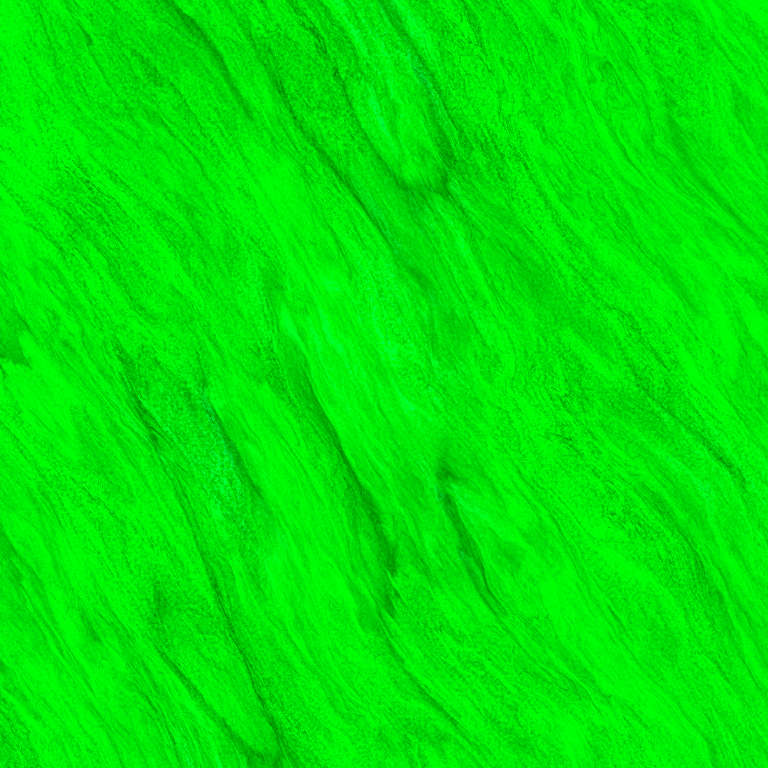
Reproduce this texture procedurally as a Shadertoy shader.

```glsl
// Green streaked stone: slanted, folded strata with dark creases and cracks.
// Stretched gradient noise is warped by itself and by layered sines, sliced into
// ragged strata, lit as a relief, then cut by creases and cellular cracks.

const vec2  ALONG         = vec2(0.53, -0.848);  // direction of the streaks
const vec2  ACROSS        = vec2(0.848, 0.53);
const vec2  FOLD_SCALE    = vec2(11.5, 3.1);     // folds per canvas, across and along
const vec2  CREASE_SCALE  = vec2(6.5, 1.2);
const vec2  FIBRE_SCALE   = vec2(6.0, 3.0);      // fibres per fold
const float WARP          = 1.15;
const float STRATA        = 13.0;                // strata per unit of height
const float RELIEF_STEP   = 0.0022;
const float CRACK_WIDTH   = 0.06;
const float GRAIN_SCALE   = 230.0;
const float BASE_TONE     = 0.935;
const float HEADROOM      = 0.10;                // softens the brightest tones
const float FOLD_GAIN     = 0.24;
const float RELIEF_GAIN   = 1.15;
const float FIBRE_GAIN    = 0.40;
const float GRAIN_GAIN    = 0.20;
const float STRATA_DEPTH  = 0.15;
const float CREASE_DEPTH  = 0.23;
const float CRACK_DEPTH   = 0.15;
const float TEAL_AMOUNT   = 0.22;
const mat2  OCTAVE_TURN   = mat2(0.8, 0.6, -0.6, 0.8);

vec2 hash2(vec2 cell) {
    vec3 h = fract(cell.xyx * vec3(0.1031, 0.1030, 0.0973));
    h += dot(h, h.yzx + 33.33);
    return fract((h.xx + h.yz) * h.zy);
}

float gradientNoise(vec2 p) {
    vec2 cell = floor(p), f = fract(p);
    vec2 u = f * f * f * (f * (f * 6.0 - 15.0) + 10.0);
    vec2 e = vec2(1.0, 0.0);
    float a = dot(hash2(cell) * 2.0 - 1.0, f);
    float b = dot(hash2(cell + e) * 2.0 - 1.0, f - e);
    float c = dot(hash2(cell + e.yx) * 2.0 - 1.0, f - e.yx);
    float d = dot(hash2(cell + 1.0) * 2.0 - 1.0, f - 1.0);
    return mix(mix(a, b, u.x), mix(c, d, u.x), u.y);
}

float fbm(vec2 p, int octaves) {
    float sum = 0.0, amplitude = 0.5;
    for (int i = 0; i < octaves; i++) {
        sum += amplitude * gradientNoise(p);
        p = OCTAVE_TURN * p * 2.03 + 17.3;
        amplitude *= 0.56;
    }
    return sum;
}

// Distance between the nearest and second nearest cell points: zero on borders
float cellBorder(vec2 p) {
    vec2 cell = floor(p), f = fract(p);
    float nearest = 8.0, second = 8.0;
    for (int y = -1; y <= 1; y++)
    for (int x = -1; x <= 1; x++) {
        vec2 offset = vec2(x, y);
        float d = length(offset + hash2(cell + offset) - f);
        second = min(second, max(nearest, d));
        nearest = min(nearest, d);
    }
    return second - nearest;
}

// Dark line on one side of a zero crossing, fading out on the other
float oneSidedLine(float side, float edge, float fade) {
    return side > 0.0 ? exp(-side / fade) : smoothstep(-edge, 0.0, side);
}

// Canvas position turned to the streaks and bent by layered sines
vec2 streakSpace(vec2 p) {
    vec2 q = vec2(dot(p, ACROSS), dot(p, ALONG)) + 3.0;
    q.x += 0.014 * sin(q.y * 7.0 + q.x * 5.0) + 0.006 * sin(q.y * 17.0 - q.x * 11.0);
    return q;
}

vec2 foldSpace(vec2 q) {
    vec2 s = q * FOLD_SCALE;
    return s + WARP * vec2(fbm(s, 5), fbm(s + 41.7, 5));
}

float foldHeight(vec2 s) {
    return fbm(s + 9.1, 6);
}

void mainImage(out vec4 fragColor, in vec2 fragCoord) {
    vec2 p = fragCoord / iResolution.y;
    vec2 q = streakSpace(p);
    vec2 s = foldSpace(q);

    // Folded layers and their side light
    float fold = foldHeight(s);
    float lit = foldHeight(foldSpace(streakSpace(p + ACROSS * RELIEF_STEP)));
    float relief = clamp(lit - fold, -0.13, 0.10);

    // Fine fibres and patchy grain
    float fibre = fbm(s * FIBRE_SCALE + 5.0, 4);
    float patches = fbm(s * 0.6 + 63.0, 3);
    float grain = gradientNoise(p * GRAIN_SCALE) + 0.7 * gradientNoise(p * GRAIN_SCALE * 1.9);
    grain *= mix(0.45, 1.1, smoothstep(-0.12, 0.2, patches));

    // Ragged outlines of the strata: the height cut into steps
    float layer = fract((fold + 0.12 * fibre) * STRATA + 0.5) - 0.12;
    layer = layer > 0.76 ? layer - 1.0 : layer;
    float strata = oneSidedLine(layer, 0.12, 0.16);
    strata *= smoothstep(-0.15, 0.15, fbm(q * FOLD_SCALE * 0.7 + 31.0, 3));

    // Long creases: sharp on one side, fading on the other
    float side = gradientNoise(q * CREASE_SCALE + 0.16 * s + 0.12 * fibre);
    float crease = oneSidedLine(side, 0.03, 0.045);
    crease *= smoothstep(-0.12, 0.2, gradientNoise(q * vec2(6.0, 2.5) + 28.0));

    // Thin broken cracks with ragged edges
    float border = cellBorder(s * 1.1 + 0.9 * fibre);
    float crack = 1.0 - smoothstep(0.0, CRACK_WIDTH, border);
    crack *= smoothstep(-0.02, 0.16, patches + 0.5 * fibre);

    float shift = FOLD_GAIN * fold + RELIEF_GAIN * relief + FIBRE_GAIN * fibre
                + GRAIN_GAIN * grain - STRATA_DEPTH * strata
                - CREASE_DEPTH * crease - CRACK_DEPTH * crack;
    shift = shift > 0.0 ? HEADROOM * (1.0 - exp(-shift / HEADROOM)) : shift;
    float green = clamp(BASE_TONE + shift, 0.48, 1.0);

    // Faint teal flecks in a few areas
    float teal = smoothstep(0.05, 0.35, gradientNoise(q * vec2(5.0, 2.0) + 77.0));
    teal *= smoothstep(0.05, 0.35, fibre + 0.6 * grain);
    float blue = 0.02 * smoothstep(0.55, 0.9, green) + TEAL_AMOUNT * teal;

    fragColor = vec4(0.0, green, blue, 1.0);
}
```
